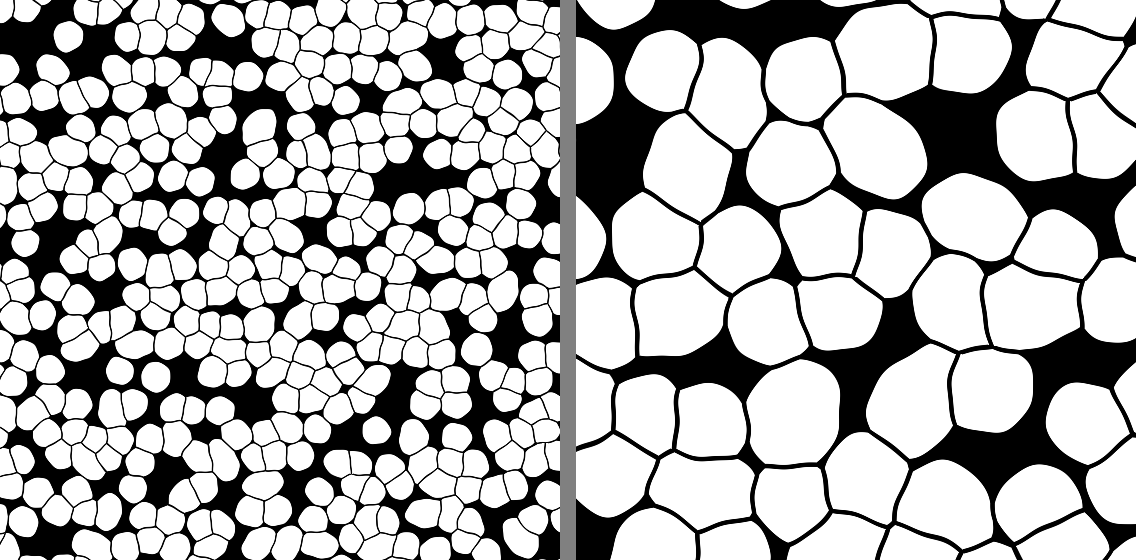
Left: the whole. Right: its middle third, enlarged.
This pattern is drawn by a WebGL 1 fragment shader. Its source:

```glsl
precision highp float;

uniform vec2 u_resolution;

vec2 hash2(vec2 cell) {
  vec2 s = vec2(dot(cell, vec2(127.1, 311.7)), dot(cell, vec2(269.5, 183.3)));
  return fract(sin(s) * 43758.55);
}

// Slowly varying chance that a grid site stays empty
float voidChance(vec2 cell) {
  return 0.15 + 0.08 * sin(cell.x * 0.9 + 2.0 * sin(cell.y * 0.5))
              + 0.06 * sin(cell.y * 1.1 - cell.x * 0.4 + 1.0);
}

// Elliptical grain: xy = gradient, z = field, negative inside
vec3 grain(vec2 offset, vec2 cell) {
  vec2 shape = hash2(cell + 37.0);
  float angle = 6.2832 * hash2(cell + 71.0).x;
  vec2 axis = vec2(cos(angle), sin(angle));
  vec2 side = vec2(-axis.y, axis.x);
  float stretch = 1.04 + 0.42 * smoothstep(0.6, 1.0, shape.x);
  vec2 local = vec2(dot(offset, axis) / stretch, dot(offset, side));
  float dist = max(length(local), 0.001);
  vec2 gradient = (axis * local.x / stretch + side * local.y) / dist;
  return vec3(gradient, dist - mix(0.48, 0.56, shape.y));
}

void main() {
  // Twenty grid rows over the canvas height, with slightly wavy outlines
  vec2 p = gl_FragCoord.xy / u_resolution.y * 20.0;
  float pixel = 20.0 / u_resolution.y;
  p += 0.025 * sin(p.yx * 5.3 + vec2(0.0, 2.0)) + 0.012 * sin(p.yx * 11.7 + p);

  // Two strongest grains among the jittered, staggered sites
  vec3 first = vec3(1.0, 0.0, 9.0);
  vec3 second = vec3(-1.0, 0.0, 9.0);
  for (int j = -1; j <= 1; j++) {
    float row = floor(p.y) + float(j);
    float shift = 0.5 * mod(row, 2.0);
    for (int i = -1; i <= 1; i++) {
      vec2 cell = vec2(floor(p.x - shift) + float(i), row);
      if (hash2(cell + 13.0).y < voidChance(cell)) continue;
      vec2 center = cell + vec2(shift + 0.5, 0.5) + (hash2(cell) - 0.5) * 0.58;
      vec3 g = grain(p - center, cell);
      if (g.z < first.z) {
        second = first;
        first = g;
      } else if (g.z < second.z) {
        second = g;
      }
    }
  }

  // Distance to the outer rim and to the thin seam between touching grains
  float rim = -first.z / length(first.xy);
  float seam = (second.z - first.z) / max(length(second.xy - first.xy), 0.1) - 0.027;
  float white = smoothstep(-0.5 * pixel, 0.5 * pixel, min(rim, seam));
  gl_FragColor = vec4(vec3(white), 1.0);
}
```
